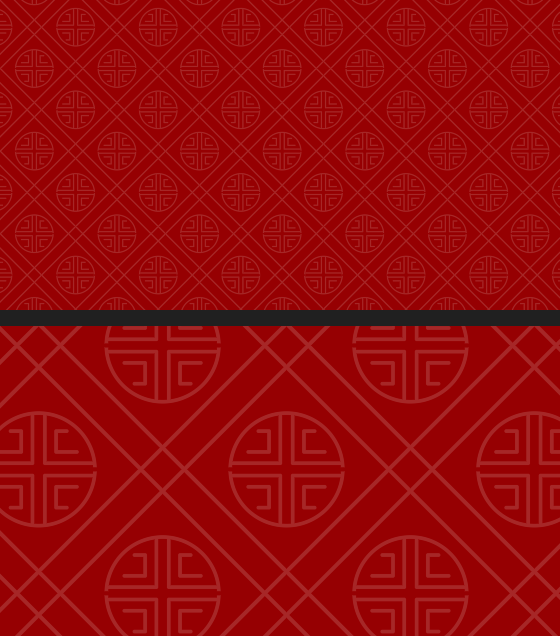
Top: the whole. Bottom: its middle third, enlarged.
Write a Shadertoy shader that draws this pattern.

```glsl
const vec3 GROUND = vec3(0.59, 0.0, 0.008);
const vec3 LINE = vec3(0.65, 0.153, 0.153);

// Lengths are fractions of the canvas height
const float PERIOD = 0.2665;                  // spacing of medallions along a row
const float SIDE = PERIOD * 0.70710678;       // side of one diamond
const vec2 OFFSET = vec2(0.0070, 0.0125);     // central medallion from canvas centre
const float LATTICE_INSET = 0.0165;           // half gap between paired lines
const float LATTICE_WIDTH = 0.0043;
const float RADIUS = 0.0605;
const float MEDALLION_WIDTH = 0.0040;

// Medallion proportions, relative to its radius
const float RING_GAP = 0.07;
const float BAR = 0.11;
const float HOOK = 0.31;
const float HOOK_END = 0.68;

float segment(vec2 p, vec2 a, vec2 b) {
    vec2 ab = b - a;
    vec2 ap = p - a;
    return length(ap - ab * clamp(dot(ap, ab) / dot(ab, ab), 0.0, 1.0));
}

float stroke(float dist, float width, float pixel) {
    return 1.0 - smoothstep(-0.6 * pixel, 0.6 * pixel, dist - 0.5 * width);
}

// Split ring with a mirrored key in each quadrant
float medallion(vec2 p) {
    p = abs(p);
    float ring = max(abs(length(p) - 1.0), RING_GAP - p.y);

    // Central cross
    float d = min(ring, segment(p, vec2(BAR), vec2(BAR, 0.98)));
    d = min(d, segment(p, vec2(BAR), vec2(0.97, BAR)));

    // Inner hook
    d = min(d, segment(p, vec2(HOOK), vec2(HOOK_END, HOOK)));
    d = min(d, segment(p, vec2(HOOK), vec2(HOOK, HOOK_END)));
    return min(d, segment(p, vec2(HOOK, HOOK_END), vec2(0.5, HOOK_END)));
}

void mainImage(out vec4 fragColor, in vec2 fragCoord) {
    float pixel = 1.0 / iResolution.y;
    vec2 p = (fragCoord - 0.5 * iResolution.xy) * pixel - OFFSET;

    // Diagonal cells, one medallion in each
    vec2 diagonal = vec2(p.x + p.y, p.y - p.x) * 0.70710678;
    vec2 cell = diagonal - SIDE * floor(diagonal / SIDE + 0.5);
    vec2 local = vec2(cell.x - cell.y, cell.x + cell.y) * 0.70710678;

    // Paired lattice lines
    vec2 toLine = abs(abs(cell) - (0.5 * SIDE - LATTICE_INSET));
    float ink = stroke(min(toLine.x, toLine.y), LATTICE_WIDTH, pixel);

    ink = max(ink, stroke(medallion(local / RADIUS) * RADIUS, MEDALLION_WIDTH, pixel));
    fragColor = vec4(mix(GROUND, LINE, ink), 1.0);
}
```
